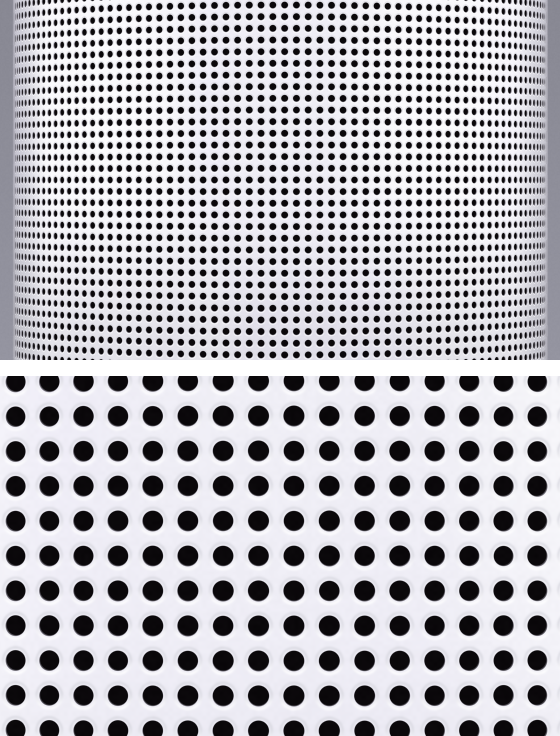
Top: the whole. Bottom: its middle third, enlarged.
Give the GLSL for this texture, as a WebGL 2 fragment shader.

```glsl
#version 300 es
precision highp float;
// A white perforated metal cylinder in front of a plain grey backdrop.
// Each point is unwrapped to angle and height, giving a square grid of round
// holes; foreshortening, hole wall and pressed lip follow from the angle.

uniform vec2 u_resolution;
out vec4 fragColor;

// Cylinder, in fractions of the canvas width
const float AXIS_X = 0.5007;
const float RADIUS = 0.4772;
const float PERSPECTIVE = 0.085;   // rows close up toward the far sides

// Hole grid: angle per column, canvas heights per row
const float COLUMN_STEP = 0.0442;
const float ROW_STEP = 0.0324;
const float COLUMN_SHIFT = 0.36;

// Hole shape, in grid cells
const float HOLE_RADIUS = 0.295;
const float RADIUS_VARIATION = 0.012;
const float LIP_RADIUS = 0.375;
const float LIP_WIDTH = 0.05;
const float SHEET_DEPTH = 0.075;
const float WALL_RISE = 0.025;
const float HOLE_COVERAGE = 0.27;

const vec3 SHEET = vec3(0.945, 0.943, 0.965);
const vec3 SHEET_LIT = vec3(0.985, 0.985, 0.99);
const vec3 SHEET_EDGE = vec3(0.80, 0.80, 0.83);
const vec3 LIP_SHADE = vec3(0.85, 0.85, 0.88);
const vec3 LIP_LIGHT = vec3(1.0);
const vec3 WALL = vec3(0.31, 0.30, 0.33);
const vec3 INSIDE = vec3(0.04, 0.03, 0.04);
const vec3 BACKDROP = vec3(0.56, 0.56, 0.605);

float hash(vec2 p) {
    vec3 q = fract(vec3(p.xyx) * 0.1031);
    q += dot(q, q.yzx + 33.33);
    return fract((q.x + q.y) * q.z);
}

float valueNoise(vec2 p) {
    vec2 i = floor(p), f = fract(p);
    f = f * f * (3.0 - 2.0 * f);
    return mix(mix(hash(i), hash(i + vec2(1, 0)), f.x),
               mix(hash(i + vec2(0, 1)), hash(i + vec2(1, 1)), f.x), f.y);
}

// Smooth cover of a disc; pixelSize is one pixel measured in cells
float disc(vec2 p, float radius, vec2 pixelSize) {
    float len = max(length(p), 1e-4);
    float blur = 0.75 * length(p / len * pixelSize);
    return 1.0 - smoothstep(-blur, blur, len - radius);
}

// Broad light on the sheet: x runs from -1 to 1 across, y from 0 to 1 up
vec3 sheetLight(float x, float y) {
    float sideGlow = smoothstep(0.15, 0.55, abs(x)) * smoothstep(0.0, 0.6, y);
    vec3 color = mix(SHEET, SHEET_LIT, sideGlow);
    color = mix(color, SHEET_EDGE, smoothstep(0.86, 1.0, abs(x)));
    color *= 1.0 - 0.05 * smoothstep(0.45, 0.0, y);
    float band = valueNoise(vec2(x * 7.0 + 20.0, y * 1.5));
    return color - 0.02 * band * vec3(1.0, 1.3, 0.2);
}

vec3 perforatedSheet(float x, float y) {
    // Unwrap the cylinder
    float angle = asin(clamp(x, -1.0, 1.0));
    float facing = sqrt(max(1.0 - x * x, 0.0004));
    float scale = 1.0 + PERSPECTIVE * (1.0 - facing);
    vec2 grid = vec2(angle / COLUMN_STEP - COLUMN_SHIFT,
                     (y - 0.5) * scale / ROW_STEP);
    vec2 pixelSize = vec2(1.0 / (RADIUS * facing * COLUMN_STEP), scale / ROW_STEP)
                   / u_resolution;

    vec2 id = floor(grid + 0.5);
    vec2 p = grid - id;
    float vary = hash(id + 100.0);
    float radius = HOLE_RADIUS + RADIUS_VARIATION * (vary - 0.5);

    // Pressed lip: a soft shaded ring, lit along its lower side
    vec3 sheet = sheetLight(x, y);
    float ringDistance = (length(p) - LIP_RADIUS) / LIP_WIDTH;
    float ring = exp(-ringDistance * ringDistance);
    float lower = smoothstep(0.1, -0.35, p.y);
    vec3 color = mix(sheet, mix(LIP_SHADE, LIP_LIGHT, lower), 0.65 * ring);

    // The dark back opening slides toward the axis and bares the wall
    vec2 slide = vec2(-SHEET_DEPTH * x / facing, WALL_RISE);
    float mouth = disc(p, radius, pixelSize);
    float opening = disc(p - slide, radius, pixelSize);
    vec3 wall = WALL * mix(0.8, 1.2, vary) * (1.0 + 0.5 * abs(x * x * x));
    color = mix(color, mix(wall, INSIDE, opening), mouth);

    // Holes finer than a pixel blend to their mean tone
    vec3 meanTone = mix(sheet, wall, HOLE_COVERAGE);
    return mix(color, meanTone, smoothstep(0.4, 1.0, pixelSize.x));
}

void main() {
    vec2 uv = gl_FragCoord.xy / u_resolution;
    float x = (uv.x - AXIS_X) / RADIUS;

    vec3 backdrop = BACKDROP * mix(1.04, 0.95, uv.y);
    float edgeBlur = 1.0 / (RADIUS * u_resolution.x);
    float cover = 1.0 - smoothstep(-edgeBlur, edgeBlur, abs(x) - 1.0);
    vec3 color = mix(backdrop, perforatedSheet(x, uv.y), cover);

    // Fine paint grain
    color += 0.012 * (valueNoise(uv * vec2(400.0, 260.0)) - 0.5);
    fragColor = vec4(clamp(color, 0.0, 1.0), 1.0);
}
```
